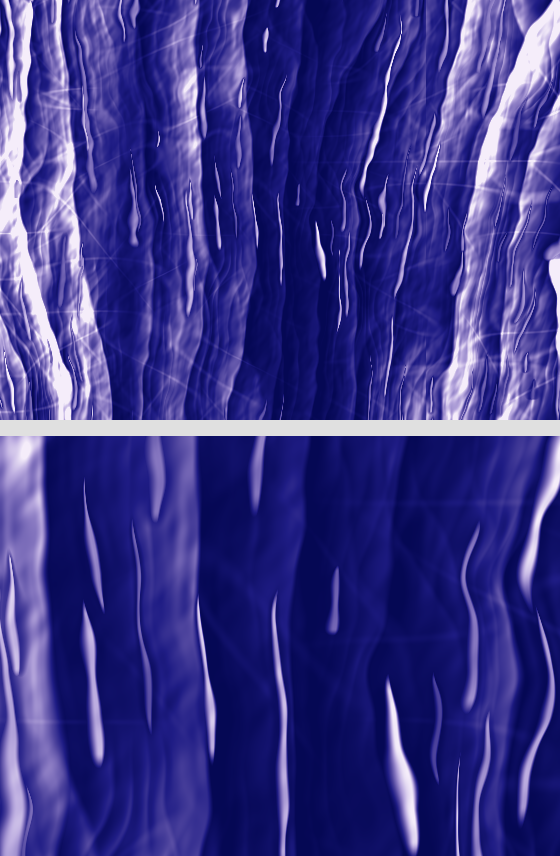
Top: the whole. Bottom: its middle third, enlarged.
This texture is drawn by a Shadertoy shader. Its source:

```glsl
// Violet folded sheet: leaning vertical creases with one soft and one sharp flank,
// tapered bright slivers scattered by cellular noise, and a web of faint threads.
// A single tone is summed from these parts and coloured through a six-step ramp.

#define FOLD_COUNT 9.0
#define WRINKLE_COUNT 14.0
#define FOLD_EDGE 0.07
#define FOLD_GAIN 0.85
#define WRINKLE_GAIN 0.5
#define SLIVER_CELL vec2(0.09, 0.27)
#define CHIP_CELL vec2(0.05, 0.13)
#define THREAD_GAIN 0.2
#define FIBRE_GAIN 0.4
#define CONTRAST 1.12
#define DARKEN 0.05

const vec3 RAMP[6] = vec3[6](
    vec3(0.02, 0.03, 0.33), vec3(0.12, 0.11, 0.52), vec3(0.31, 0.27, 0.62),
    vec3(0.52, 0.46, 0.75), vec3(0.74, 0.68, 0.88), vec3(0.96, 0.93, 0.98));

vec3 hash3(vec2 p) {
    vec3 v = fract(p.xyx * vec3(0.1031, 0.1030, 0.0973));
    v += dot(v, v.yxz + 33.33);
    return fract((v.xxy + v.yzz) * v.zyx);
}

float noise(vec2 p) {
    vec2 i = floor(p), f = fract(p);
    f = f * f * (3.0 - 2.0 * f);
    float low = mix(hash3(i).x, hash3(i + vec2(1, 0)).x, f.x);
    float high = mix(hash3(i + vec2(0, 1)).x, hash3(i + vec2(1, 1)).x, f.x);
    return mix(low, high, f.y);
}

// Rises slowly over one period, then drops sharply to zero
float crest(float s, float edge, float power) {
    return pow(max(s, 0.0001), power) * (1.0 - smoothstep(1.0 - edge, 1.0, s));
}

// Lean and waviness shared by all creases
vec2 drape(vec2 p, float across) {
    float x = p.x - (p.y - 0.5) * mix(-0.08, 0.24, across);
    x += 0.008 * sin(7.0 * p.y + 5.0 * p.x) + 0.003 * sin(25.0 * p.y + 13.0 * p.x);
    x += 0.04 * (noise(p * vec2(5.0, 3.0)) - 0.5);
    x += 0.018 * (noise(p * vec2(17.0, 11.0) + 9.0) - 0.5);
    x += 0.009 * (noise(p * vec2(42.0, 27.0) + 4.0) - 0.5);
    return vec2(x, p.y);
}

// Blunt, uneven slivers, one per cell at most: x is light, y is the dark halo
vec2 slivers(vec2 p, vec2 cell, float seed, float density) {
    vec2 g = p / cell, id = floor(g), result = vec2(0.0);
    float rough = 0.55 + 0.9 * noise(p * vec2(30.0, 38.0) + seed);
    for (int j = -1; j <= 1; j++)
    for (int i = -1; i <= 1; i++) {
        vec2 n = id + vec2(i, j);
        vec3 h = hash3(n + seed), k = hash3(n + seed + 57.0);
        if (k.x > density) continue;
        vec2 d = g - n - 0.5 - (h.xy - 0.5) * 0.8;
        float y = d.y / mix(0.12, 0.95, h.z);
        float taper = max(1.0 - y * y, 0.0);
        float halfWidth = mix(0.05, 0.11, k.y) * sqrt(taper) * (1.0 - 0.6 * y) * rough;
        float u = d.x / max(halfWidth, 0.004);
        float body = smoothstep(-1.4, 0.2, u) * (1.0 - smoothstep(0.5, 1.2, u));
        float halo = (1.0 - smoothstep(0.9, 3.0, abs(u))) * smoothstep(0.0, 0.4, taper);
        body *= mix(0.45, 1.05, k.z) * smoothstep(0.0, 0.4, taper);
        result = max(result, vec2(body, halo));
    }
    return result;
}

// Thin contours of stretched noise at several angles
float threads(vec2 p) {
    float sum = 0.0;
    for (int i = 0; i < 5; i++) {
        float k = float(i), a = -0.9 + 0.45 * k;
        vec2 r = mat2(cos(a), sin(a), -sin(a), cos(a)) * p;
        float n = noise(r * vec2(4.0, 17.0) + k * 17.0);
        float patches = smoothstep(0.4, 0.75, noise(p * 6.0 + k * 31.0));
        sum += (1.0 - smoothstep(0.0, 0.07, abs(n - 0.5))) * patches;
    }
    return sum;
}

// Three sizes of wrinkles, each in its own patches
float wrinkles(vec2 q, float side) {
    float sum = 0.0, scale = 1.0;
    for (int i = 0; i < 3; i++) {
        float k = float(i);
        vec2 r = q * scale + 40.0 * k;
        float s = fract(r.x * WRINKLE_COUNT + 3.0 * noise(r * vec2(6.0, 2.6) + 7.0));
        float patches = smoothstep(0.35, 0.8, noise(r * vec2(6.0, 2.2) + 63.0));
        sum += crest(mix(s, 1.0 - s, side), 0.12 + 0.08 * k, 2.2) * patches * (1.1 - 0.15 * k);
        scale *= 1.7;
    }
    return sum;
}

vec3 ramp(float tone) {
    vec3 colour = RAMP[0];
    for (int i = 1; i < 6; i++)
        colour = mix(colour, RAMP[i], clamp(tone * 5.0 - float(i - 1), 0.0, 1.0));
    return colour;
}

void mainImage(out vec4 fragColor, in vec2 fragCoord) {
    vec2 p = fragCoord / iResolution.y;
    float across = fragCoord.x / iResolution.x;
    vec2 q = drape(p, across);

    // Broad light: pale sides, deep centre beside a pale ridge, dark gutter on the left
    float light = 0.47 - 0.45 * cos(6.2832 * (across - 0.57));
    light += 0.55 * (noise(q * vec2(7.0, 1.3) + 3.0) - 0.5);
    light += 0.4 * exp(-pow((across - 0.42) / 0.045, 2.0));
    light -= 0.5 * exp(-pow((across - 0.235) / 0.045, 2.0));
    light = clamp(light, 0.0, 1.0);

    // Large folds, whose sharp flank changes side toward the right
    float phase = q.x * FOLD_COUNT + 1.5 * noise(q * vec2(5.0, 1.8) + 21.0);
    float s = fract(phase), mirrored = smoothstep(0.7, 0.82, across);
    float fold = mix(crest(s, FOLD_EDGE, 2.0), crest(1.0 - s, FOLD_EDGE, 2.0), mirrored);
    float groove = mix(crest(s, FOLD_EDGE, 0.5), crest(1.0 - s, FOLD_EDGE, 0.5), mirrored);
    float height = 0.2 + 0.5 * noise(q * vec2(9.0, 3.0)) + 0.4 * noise(q * vec2(24.0, 9.0) + 15.0);
    height += 0.5 * hash3(vec2(floor(phase), 5.0)).x;

    float mottle = noise(q * vec2(13.0, 5.0) + 80.0) + 0.5 * noise(q * vec2(34.0, 15.0) + 30.0);
    float tone = (0.05 + 0.24 * light * mottle) * (0.3 + 0.7 * groove);
    tone += FOLD_GAIN * fold * height * (0.14 + 1.15 * light);
    tone += WRINKLE_GAIN * wrinkles(q, step(0.76, across)) * (0.14 + light);

    // Fibres and threads on the surface
    float fibre = noise(q * vec2(150.0, 22.0)) + noise(p * mat2(0.8, -0.6, 0.6, 0.8) * vec2(110.0, 40.0));
    tone *= 1.0 + FIBRE_GAIN * (fibre - 1.0);
    tone += THREAD_GAIN * threads(p + 0.3 * (q - p)) * (0.12 + 0.8 * light);
    tone = CONTRAST * tone - DARKEN;

    // Slivers with their shadows
    vec2 large = slivers(q, SLIVER_CELL, 11.0, 0.42);
    vec2 small = slivers(q + 0.02, CHIP_CELL, 70.0, 0.25);
    tone *= 1.0 - 0.5 * max(large.y, small.y);
    tone = max(tone, max(large.x, 0.85 * small.x) * (0.8 + 0.2 * fibre));

    fragColor = vec4(ramp(tone), 1.0);
}
```
